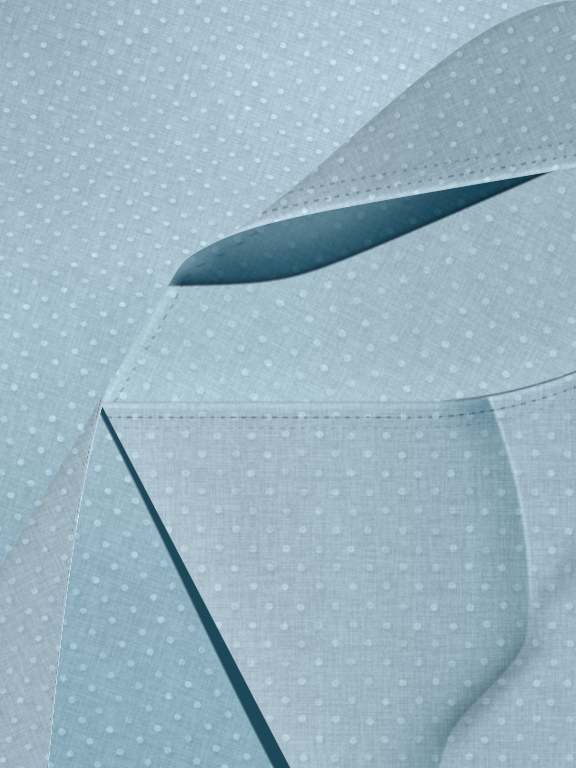
This texture is drawn by a Shadertoy shader. Its source:

```glsl
float hash(vec2 p) {
    return fract(sin(dot(p, vec2(127.1, 311.7))) * 43758.5453);
}

float noise(vec2 p) {
    vec2 i = floor(p), f = fract(p);
    f = f * f * (3.0 - 2.0 * f);
    return mix(mix(hash(i), hash(i + vec2(1, 0)), f.x),
               mix(hash(i + vec2(0, 1)), hash(i + vec2(1, 1)), f.x), f.y);
}

// Antialiased coverage, 1 where d is positive
float cover(float d) {
    float px = 0.8 / iResolution.y;
    return smoothstep(-px, px, d);
}

float bump(float d, float width) {
    return exp(-d * d / (width * width));
}

// Broken stitch line: d is across the seam, s runs along it
float stitches(float d, float s) {
    float k = s / 0.0135;
    float gap = abs(fract(k) - 0.5) + 0.15 * hash(vec2(floor(k), 3.0));
    return bump(d, 0.0016) * (1.0 - smoothstep(0.2, 0.36, gap));
}

// Woven cloth with staggered rows of raised dots
vec3 cloth(vec3 tone, vec2 p, float angle, float scale, float dotGain) {
    float c = cos(angle), s = sin(angle);
    vec2 q = mat2(c, -s, s, c) * p;
    float weave = noise(q * vec2(45, 520)) + noise(q * vec2(520, 45) + 7.0) - 1.0;
    float grain = noise(q * 410.0) - 0.5;
    vec3 col = tone + 0.042 * weave + 0.045 * grain;

    vec2 cell = vec2(0.0434, 0.0495) * scale;
    for (int i = 0; i < 2; i++) {
        vec2 g = q / cell + 0.5 * float(i);
        vec2 id = floor(g + 0.5);
        vec2 wobble = vec2(hash(id), hash(id + 19.0)) - 0.5;
        vec2 d = (g - id) * cell - wobble * 0.004;
        float r = length(d * vec2(1.0, 1.1));
        float size = 0.0054 * scale;
        float spot = 1.0 - smoothstep(size - 0.0018, size + 0.0012, r);
        col -= 0.03 * bump(length(d + vec2(-0.002, 0.003)), 0.006) * (1.0 - spot);
        col += spot * dotGain * (0.7 + 0.5 * hash(id + 5.0));
    }
    return col;
}

// Upper fold outline: a steep lip blending into a long rising curve
float foldLine(float x) {
    float lip = 0.479 + 1.68 * (x - 0.13);
    float t = x - 0.26;
    float rise = 0.674 + t * (0.476 + t * (2.037 - 3.37 * t));
    float h = clamp(0.5 + (rise - lip) / 0.04, 0.0, 1.0);
    return mix(rise, lip, h) - 0.02 * h * (1.0 - h);
}

void mainImage(out vec4 fragColor, in vec2 fragCoord) {
    vec2 p = fragCoord / iResolution.xy * vec2(0.75, 1.0);
    float x = p.x, y = p.y;

    float fold = foldLine(x);
    float slope = (foldLine(x + 0.004) - foldLine(x - 0.004)) / 0.008;
    float foldDist = (fold - y) / sqrt(1.0 + slope * slope);
    float upperHem = 0.699 + 0.17 * (x - 0.26) - 0.025 * exp((0.26 - x) / 0.06);
    float lowerHem = 0.4755 + 0.9 * pow(max(x - 0.54, 0.0), 2.0);
    float leftEdge = 0.13 + 0.52 * (0.4766 - y);
    float hollowEdge = 0.625 + 0.22 * (x - 0.375 + length(vec2(x - 0.375, 0.06)));

    // Ground cloth
    vec3 tone = mix(vec3(0.555, 0.685, 0.745), vec3(0.66, 0.755, 0.805), smoothstep(0.0, 0.75, y));
    tone += 0.035 * bump(length(p - vec2(0.42, 0.9)), 0.22);
    tone -= 0.05 * bump(length(p - vec2(0.0, 1.0)), 0.25);
    tone += 0.03 * (noise(p * vec2(5, 9)) - 0.5);
    vec3 col = cloth(tone, p, -0.32, 0.92 - 0.12 * smoothstep(0.5, 0.9, y), 0.085);

    // Cast shadow along the left side of the lower flap
    float shadowWidth = 0.007 + 0.014 * smoothstep(0.47, 0.0, y);
    float strip = smoothstep(-0.003, 0.002, x - leftEdge + shadowWidth) * cover(0.47 - y);
    col = mix(col, vec3(0.08, 0.25, 0.32), strip * 0.93);

    // Inner cloth between the two hems
    tone = mix(vec3(0.65, 0.755, 0.8), vec3(0.62, 0.71, 0.76), smoothstep(0.25, 0.7, x));
    tone += 0.035 * bump(y - lowerHem, 0.05);
    vec3 inner = cloth(tone, p - vec2(0.3516, 0.5277), -0.46, 1.0, 0.06);
    inner += 0.05 * bump(foldDist - 0.006, 0.006);
    inner -= 0.13 * stitches(foldDist - 0.018, y);

    // Shaded hollow beneath the upper flap
    float depth = hollowEdge - y;
    float below = y - hollowEdge;
    vec3 shade = mix(vec3(0.15, 0.33, 0.41), vec3(0.35, 0.5, 0.56), smoothstep(0.0, 0.07, below));
    shade = mix(shade, vec3(0.07, 0.24, 0.31), smoothstep(0.42, 0.66, x) * 0.75);
    shade = mix(shade, vec3(0.46, 0.59, 0.64), (1.0 - smoothstep(0.22, 0.3, x)) * smoothstep(0.005, 0.03, below));
    shade += (inner - tone) * 0.55;
    shade *= 1.0 - 0.35 * bump(depth, 0.006);
    inner = mix(inner, shade, smoothstep(-0.0025, 0.0025, below) * smoothstep(0.205, 0.24, x));
    col = mix(col, inner, cover(foldDist) * cover(upperHem - y) * cover(y - lowerHem));

    // Upper flap with its double-stitched hem
    float hemDist = y - upperHem;
    tone = mix(vec3(0.62, 0.705, 0.75), vec3(0.565, 0.655, 0.705), smoothstep(0.3, 0.6, x));
    tone += 0.05 * bump(hemDist, 0.022) - 0.035 * bump(foldDist, 0.012);
    vec3 flap = cloth(tone, p - vec2(0.6, 0.84), 0.42, 0.83, 0.08);
    flap += 0.09 * bump(hemDist - 0.003, 0.004);
    flap -= 0.16 * stitches(hemDist - 0.016, x) + 0.12 * stitches(hemDist - 0.034, x + 0.006);
    col = mix(col, flap, cover(foldDist) * cover(hemDist));

    // Lower flap, bent by a curved crease at the right
    float creaseX = 0.688 - 0.77 * pow(y - 0.22, 2.0) - 0.08 * (1.0 - smoothstep(0.03, 0.18, y));
    float side = x - creaseX;
    float hemDepth = lowerHem - y;
    tone = mix(vec3(0.645, 0.735, 0.78), vec3(0.595, 0.69, 0.74), smoothstep(0.3, 0.62, x));
    tone += 0.03 * bump(x - leftEdge, 0.05) + 0.025 * (noise(p * vec2(9, 4)) - 0.5);
    float beforeCrease = 1.0 - smoothstep(-0.003, 0.003, side);
    tone -= vec3(0.1, 0.08, 0.075) * beforeCrease * bump(side, 0.055);
    tone -= vec3(0.1, 0.07, 0.06) * beforeCrease * bump(hemDepth, 0.035) * smoothstep(0.56, 0.64, x);
    tone += 0.025 * (1.0 - beforeCrease);
    tone -= 0.13 * bump(side - 0.005, 0.022) * smoothstep(0.0, 0.07, y) * (1.0 - smoothstep(0.13, 0.22, y));
    float pleat = (x - 0.69) * 0.7 - (y - 0.2) * 0.6;
    tone -= 0.07 * bump(pleat, 0.015) * smoothstep(0.68, 0.71, x);
    vec3 lower = cloth(tone, p - vec2(0.350, 0.409), 0.0, 1.0, 0.065);
    lower += 0.065 * bump(side - 0.003, 0.003) * smoothstep(0.2, 0.3, y);
    lower += 0.06 * bump(hemDepth - 0.004, 0.004);
    lower -= 0.14 * stitches(hemDepth - 0.019, x) + 0.05 * bump(hemDepth - 0.019, 0.001);
    lower -= 0.06 * stitches(hemDepth - 0.033, x + 0.004);
    col = mix(col, lower, cover(hemDepth) * cover((x - leftEdge) * 0.887));

    // Thin contact shadow where the lower hem meets the inner cloth
    float contact = bump(hemDepth + 0.001, 0.0015) * smoothstep(0.13, 0.14, x);
    col -= contact * (0.05 + 0.2 * smoothstep(0.54, 0.64, x));

    fragColor = vec4(clamp(col, 0.0, 1.0), 1.0);
}
```
